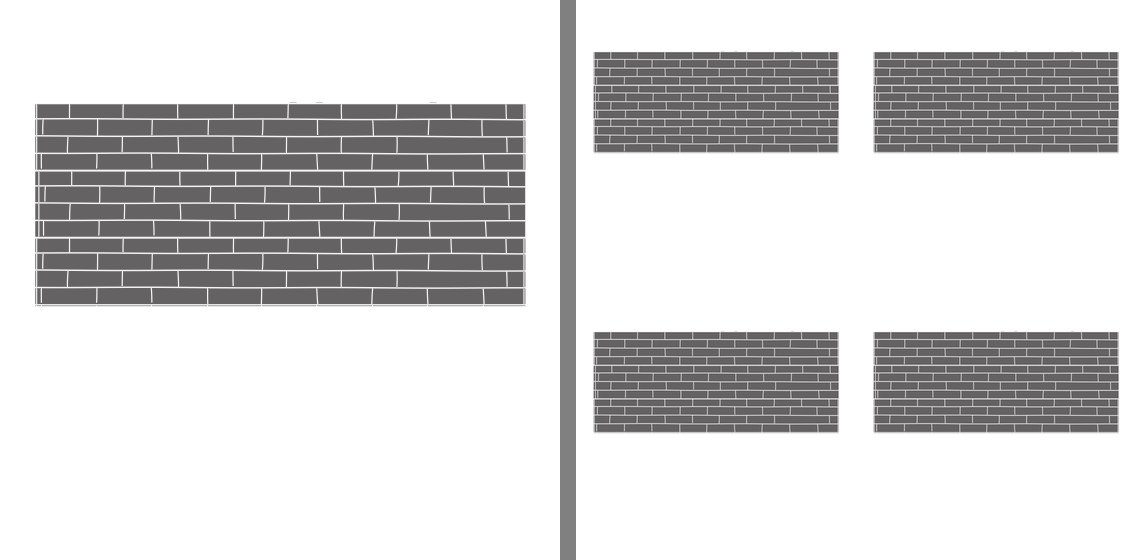
Left, the tile; right, the same tile 2 across and 2 down.
Reproduce this pattern procedurally as a Shadertoy shader.

```glsl
// A dark grey brick panel with hand-drawn pale mortar on a white tile.
// Twelve courses form three groups of four; the middle group is nudged right.
// Joints use repeated distances with sine-hash jitter; white margins tile cleanly.

#define WALL_X vec2(0.0630, 0.9382)   // left and right ends of the panel
#define WALL_TOP 0.8151
#define COURSE 0.02995                // mean course height
#define COURSES 12
#define BRICK 0.0977                  // spacing of upright joints
#define NUDGE 0.0039                  // sideways shift of the middle group
#define LINE 0.0013                   // half width of a mortar line
#define WOBBLE 0.0036                 // joint jitter and lean
#define GREY vec3(0.396, 0.384, 0.390)
#define MORTAR vec3(0.955)

float hash(vec2 p) {
    return fract(sin(dot(p, vec2(127.1, 311.7))) * 43758.5453);
}

// Coverage of a shape from its signed distance, one pixel soft.
float cover(float d) {
    return clamp(0.5 - d * iResolution.y, 0.0, 1.0);
}

// Depth of a bed line below the panel top, slightly sloped and wavy.
float bedDepth(int index, float x) {
    float k = float(index % 4);
    float inner = step(0.5, k);
    float lift = inner * (2.0 - 0.5 * k) / 768.0;
    float wave = 0.0004 * sin(18.85 * x + 2.0 * k) + 0.0015 * (x - 0.5);
    return float(index) * COURSE - lift + inner * wave;
}

// Distance to the nearest upright joint; t runs 0 to 1 down the course.
float jointDistance(float x, float t, float row) {
    float kind = mod(row, 4.0);
    float odd = mod(row, 2.0);
    float spacing = BRICK + 0.0006 * odd;
    float start = mix(0.1224, 0.0755, odd);
    float k = clamp(round((x - start) / spacing), 0.0, 8.0);
    vec2 id = vec2(kind, k);
    float shift = (hash(id + 3.1) - 0.5) * WOBBLE;
    float lean = (hash(id + 7.7) - 0.5) * WOBBLE * (t - 0.5);
    float bend = (hash(id + 5.3) - 0.5) * WOBBLE * t * (1.0 - t);
    float dx = x - start - k * spacing - shift - lean - bend;
    float end = mix(0.87, 1.05, hash(id + 9.2));
    float dy = max(t - end, 0.0) * COURSE;
    // Each group has one double-length brick.
    float gap = (kind == 2.0 && k == 7.0) ? 1.0 : 0.0;
    return length(vec2(dx, dy)) + gap;
}

void mainImage(out vec4 fragColor, in vec2 fragCoord) {
    vec2 uv = fragCoord / iResolution.xy;
    float depth = WALL_TOP - uv.y;

    // Bed lines, heavier between groups, and the course they enclose.
    float beds = 0.0;
    float row = -1.0;
    float rowTop = 0.0;
    for (int i = 0; i <= COURSES; i++) {
        float y = bedDepth(i, uv.x);
        float halfWidth = (i == 4 || i == 8) ? LINE * 1.35 : LINE;
        beds = max(beds, cover(abs(depth - y) - halfWidth));
        if (depth >= y) {
            row = float(i);
            rowTop = y;
        }
    }
    row = clamp(row, 0.0, float(COURSES - 1));
    float t = (depth - rowTop) / COURSE;

    // Upright joints and the two end lines, shifted in the middle group.
    float x = uv.x - (floor(row / 4.0) == 1.0 ? NUDGE : 0.0);
    float joints = cover(jointDistance(x, t, row) - LINE * 0.85);
    float ends = min(abs(x - 0.0655), abs(x - 0.9356));
    float lines = max(beds, max(joints, cover(ends - LINE * 0.8)));

    // Panel outline, leaving a grey sliver beyond the border lines.
    float side = max(WALL_X.x - uv.x, uv.x - WALL_X.y);
    float bottom = float(COURSES) * COURSE + 0.0024;
    float panel = cover(max(side, max(-depth, depth - bottom)));
    vec3 color = mix(vec3(1.0), mix(GREY, MORTAR, lines), panel);

    // Sparse scuffs of grey along the top edge.
    float cell = floor(uv.x * 64.0);
    float worn = step(0.8, hash(vec2(cell, 4.0))) * step(0.35, uv.x) * step(uv.x, 0.8);
    float arc = sin(3.14159 * fract(uv.x * 64.0));
    float scuff = cover(abs(depth + 0.0012 + 0.0012 * arc) - 0.0005);
    color = mix(color, GREY, scuff * worn * arc * 0.7);

    fragColor = vec4(color, 1.0);
}
```
